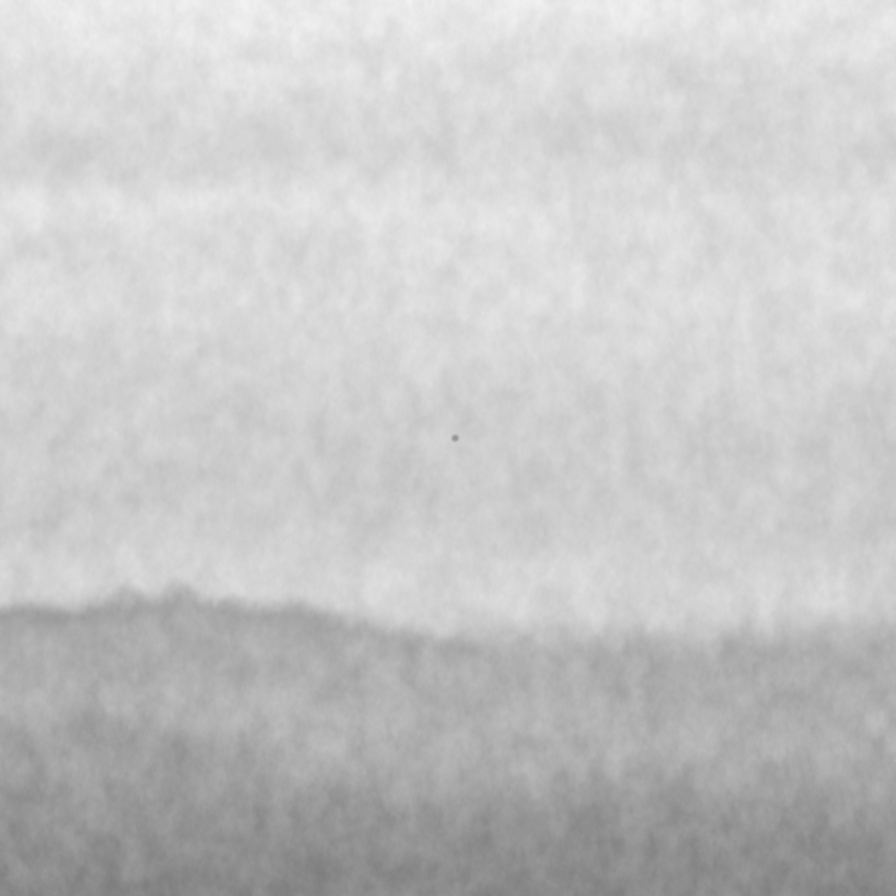
Give the GLSL for this texture, as a three.js fragment shader.

```glsl
varying vec2 vUv;

float hash(vec2 p) {
  vec3 q = fract(vec3(p.xyx) * 0.1031);
  q += dot(q, q.yzx + 33.33);
  return fract((q.x + q.y) * q.z);
}

float noise(vec2 p) {
  vec2 cell = floor(p);
  vec2 f = fract(p);
  f = f * f * (3.0 - 2.0 * f);
  float low = mix(hash(cell), hash(cell + vec2(1.0, 0.0)), f.x);
  float high = mix(hash(cell + vec2(0.0, 1.0)), hash(cell + 1.0), f.x);
  return mix(low, high, f.y) - 0.5;
}

float fbm(vec2 p) {
  float sum = 0.0;
  float weight = 1.0;
  for (int i = 0; i < 4; i++) {
    sum += weight * noise(p);
    p = mat2(1.6, 1.2, -1.2, 1.6) * p + 17.3;
    weight *= 0.65;
  }
  return sum;
}

float bump(float x, float center, float width) {
  float d = (x - center) / width;
  return exp(-d * d);
}

// Pale upper field with soft horizontal streaks
float upperTone(vec2 p) {
  float y = p.y + 0.025 * noise(p * vec2(4.0, 2.0));
  float tone = mix(0.795, 0.855, smoothstep(0.45, 0.72, y));
  tone += 0.045 * smoothstep(0.92, 1.0, y);
  tone += 0.035 * bump(y, 0.354, 0.045);
  tone += 0.013 * bump(y, 0.665, 0.025);
  tone += 0.030 * bump(y, 0.775, 0.025) * (1.0 - 0.6 * smoothstep(0.3, 0.8, p.x));
  tone -= 0.025 * bump(y, 0.842, 0.035);
  tone += 0.025 * bump(y, 0.925, 0.018) * bump(p.x, 0.48, 0.25);
  tone += 0.025 * bump(p.x, 0.46, 0.25) * smoothstep(0.93, 1.0, y);
  return tone;
}

// Middle band, darkest just under its upper edge
float middleTone(vec2 p, float edge) {
  float tone = 0.675 + 0.015 * bump(p.y, 0.2, 0.045);
  tone -= 0.035 * bump(p.y, edge - 0.008, 0.014) * (1.0 - smoothstep(0.3, 0.6, p.x));
  return tone + 0.02 * bump(p.x, 0.34, 0.12) * bump(p.y, 0.2, 0.025);
}

float lowerTone(float y) {
  return mix(0.535, 0.62, smoothstep(-0.02, 0.17, y));
}

float upperEdge(float x) {
  float height = mix(0.325, 0.288, smoothstep(0.22, 0.6, x));
  height += 0.014 * bump(x, 0.17, 0.09);
  return height + 0.012 * smoothstep(0.75, 0.95, x);
}

float lowerEdge(float x) {
  float height = mix(0.19, 0.125, smoothstep(0.08, 0.45, x));
  return height + 0.025 * bump(x, 0.1, 0.07);
}

void main() {
  vec2 p = vUv;
  float ripple = 0.014 * fbm(p * vec2(24.0, 16.0));

  // Layered bands with uneven soft borders
  float edge = upperEdge(p.x) + ripple;
  float softness = mix(0.016, 0.028, smoothstep(0.3, 0.9, p.x));
  float base = lowerEdge(p.x) + 1.5 * ripple;
  float tone = mix(lowerTone(p.y), middleTone(p, edge), smoothstep(base - 0.04, base + 0.03, p.y));
  tone = mix(tone, upperTone(p), smoothstep(edge - softness, edge + softness, p.y));

  // Broad mottling and fine fibrous grain
  float grainStrength = mix(0.062, 0.047, smoothstep(0.15, 0.4, p.y));
  tone += 0.018 * fbm(p * vec2(5.0, 9.0) + 41.0);
  tone += grainStrength * fbm(p * vec2(48.0, 36.0) + 7.0);

  // Small dark speck
  float speck = length(p - vec2(0.508, 0.511));
  tone -= 0.22 * (1.0 - smoothstep(0.001, 0.006, speck));

  gl_FragColor = vec4(vec3(clamp(tone, 0.0, 1.0)), 1.0);
}
```
